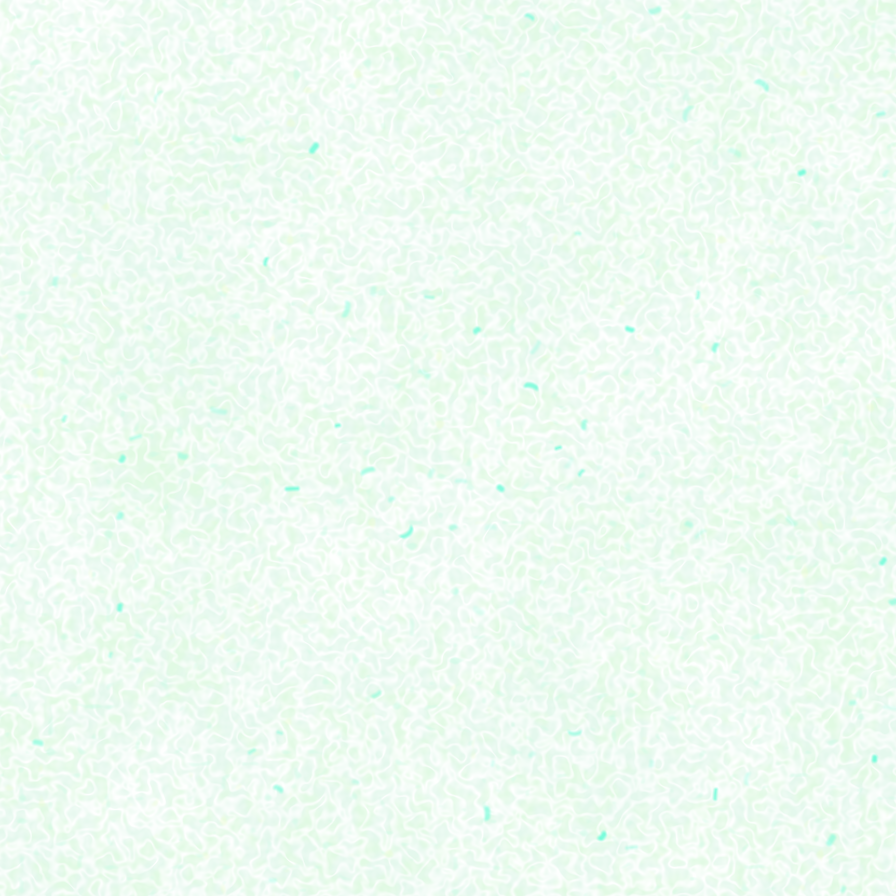
Give the GLSL for this texture, as a WebGL 2 fragment shader.

```glsl
#version 300 es
precision highp float;
// Pale mint handmade paper: warped ridged noise lays curly white fibres over
// a soft green mottle, broad noise shifts the tone in patches, and a jittered
// grid scatters small bent turquoise flecks that gather in loose clusters.

#define FIBRE_SCALE 66.0
#define FIBRE_WIDTH 0.29
#define MOTTLE_SCALE 118.0
#define PATCH_STRENGTH 0.24
#define FLECK_CELLS 22.0
#define FLECK_CHANCE 0.19
#define GREEN vec3(0.882, 0.980, 0.892)
#define MINT vec3(0.895, 0.972, 0.930)
#define WHITE vec3(0.996, 1.000, 0.998)
#define TEAL vec3(0.780, 0.980, 0.890)
#define TURQUOISE vec3(0.430, 0.990, 0.850)
#define YELLOW vec3(0.930, 0.990, 0.820)

uniform vec2 u_resolution;
out vec4 fragColor;

float hash(vec2 p) {
  return fract(sin(dot(p, vec2(127.1, 311.7))) * 43758.5453);
}

vec2 gradient(vec2 cell) {
  float angle = 6.28319 * hash(cell);
  return vec2(cos(angle), sin(angle));
}

// Gradient noise, roughly -0.7 to 0.7
float noise(vec2 p) {
  vec2 i = floor(p), f = fract(p);
  vec2 u = f * f * f * (f * (f * 6.0 - 15.0) + 10.0);
  vec2 e = vec2(1.0, 0.0);
  float low = mix(dot(gradient(i), f),
                  dot(gradient(i + e.xy), f - e.xy), u.x);
  float high = mix(dot(gradient(i + e.yx), f - e.yx),
                   dot(gradient(i + e.xx), f - e.xx), u.x);
  return mix(low, high, u.y);
}

// Curly lines along the zero crossings of warped noise
float fibres(vec2 p) {
  vec2 q = p * FIBRE_SCALE;
  q += 0.55 * vec2(noise(q * 0.9 + 17.3), noise(q * 0.9 + 51.9));
  return 1.0 - smoothstep(0.0, FIBRE_WIDTH, abs(noise(q)));
}

// Coverage of bent, tilted flecks from the surrounding grid cells
float flecks(vec2 p, float pixel) {
  vec2 q = p * FLECK_CELLS;
  vec2 home = floor(q);
  float soft = 0.03 + pixel * FLECK_CELLS;
  float cover = 0.0;
  for (int y = -1; y <= 1; y++) {
    for (int x = -1; x <= 1; x++) {
      vec2 cell = home + vec2(x, y);
      float cluster = 1.0 + 2.2 * noise(cell * 0.19 + 8.4);
      if (hash(cell + 3.7) > FLECK_CHANCE * cluster) continue;
      vec2 centre = cell + vec2(hash(cell + 11.1), hash(cell + 23.6));
      float tilt = mix(-0.7, 1.7, hash(cell + 31.2));
      float size = hash(cell + 47.8);
      vec2 d = q - centre;
      d = vec2(cos(tilt) * d.x + sin(tilt) * d.y,
               cos(tilt) * d.y - sin(tilt) * d.x);
      d.y += (hash(cell + 59.3) - 0.5) * 4.0 * d.x * d.x;
      d.x -= clamp(d.x, -1.0, 1.0) * min(1.0, mix(0.03, 0.15, size * size) / max(abs(d.x), 0.001));
      float radius = mix(0.035, 0.075, hash(cell + 67.5));
      float shape = 1.0 - smoothstep(radius - soft, radius + soft, length(d));
      float strength = mix(0.15, 0.95, pow(hash(cell + 73.9), 1.6));
      cover = max(cover, shape * strength);
    }
  }
  return cover;
}

void main() {
  vec2 p = gl_FragCoord.xy / u_resolution.y;
  float pixel = 1.0 / u_resolution.y;

  // Paper tone: fibres, fine mottle and broad patches
  float patches = noise(p * 5.0 + 2.6) + 0.7 * noise(p * 14.0 + 9.1);
  float mottle = noise(p * MOTTLE_SCALE + 33.0);
  float white = 0.62 * fibres(p) + 0.17 + 0.42 * mottle;
  white = clamp(white + PATCH_STRENGTH * patches, 0.0, 1.0);

  // Hue drifts between leaf green and cool mint
  float hue = noise(p * 48.0 + 71.0) + 0.5 * noise(p * 9.0 + 14.0);
  vec3 colour = mix(GREEN, MINT, smoothstep(-0.38, 0.28, hue));
  colour = mix(colour, WHITE, white);

  // Faint teal wisps and rare yellowish spots
  float wisp = smoothstep(0.32, 0.60, noise(p * vec2(62.0, 78.0) + 90.0));
  colour = mix(colour, TEAL, 0.55 * wisp);
  float spot = smoothstep(0.42, 0.62, noise(p * 54.0 + 120.0));
  colour = mix(colour, YELLOW, 0.45 * spot);

  // Turquoise flecks on top
  colour = mix(colour, TURQUOISE, flecks(p, pixel));
  fragColor = vec4(colour, 1.0);
}
```
